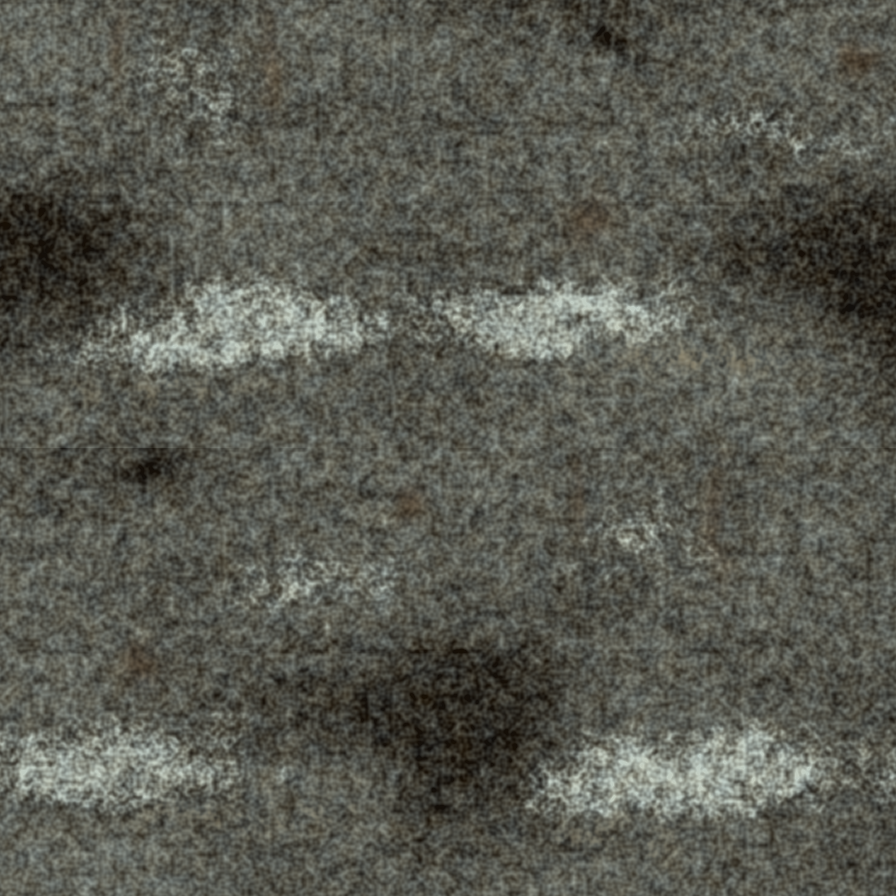
A WebGL 1 fragment shader for this texture:

```glsl
precision highp float;
// Weathered concrete wall: two staggered panel courses carrying pale plaster
// deposits, soot and rust. Soft elliptical stains set the layout, and layered
// gradient noise warps them, breaks their edges and adds the fine grain.
uniform vec2 u_resolution;

const vec3 SOOT = vec3(0.21, 0.20, 0.17);
const vec3 PLASTER = vec3(0.62, 0.65, 0.61);
const vec3 RUST = vec3(0.27, 0.20, 0.13);
const vec3 OCHRE = vec3(0.56, 0.51, 0.40);
const float COURSE_HEIGHT = 0.5;

// Unit gradient for a lattice cell.
vec2 gradientAt(vec2 cell) {
  vec3 h = fract(cell.xyx * vec3(0.1031, 0.1030, 0.0973));
  h += dot(h, h.yzx + 33.33);
  float angle = 6.2832 * fract((h.x + h.y) * h.z);
  return vec2(cos(angle), sin(angle));
}

float gradientNoise(vec2 p) {
  vec2 i = floor(p);
  vec2 f = p - i;
  vec2 u = f * f * f * (f * (f * 6.0 - 15.0) + 10.0);
  float a = dot(gradientAt(i), f);
  float b = dot(gradientAt(i + vec2(1.0, 0.0)), f - vec2(1.0, 0.0));
  float c = dot(gradientAt(i + vec2(0.0, 1.0)), f - vec2(0.0, 1.0));
  float d = dot(gradientAt(i + 1.0), f - 1.0);
  return mix(mix(a, b, u.x), mix(c, d, u.x), u.y);
}

float fbm(vec2 p) {
  float sum = 0.0;
  float amplitude = 1.0;
  for (int octave = 0; octave < 4; octave++) {
    sum += amplitude * gradientNoise(p);
    p = mat2(1.6, 1.2, -1.2, 1.6) * p + 17.3;
    amplitude *= 0.55;
  }
  return sum;
}

// Offset from a centre, wrapping sideways once per canvas width.
vec2 wrappedOffset(vec2 p, vec2 centre) {
  vec2 d = p - centre;
  d.x = fract(d.x + 0.5) - 0.5;
  return d;
}

// Soft elliptical stain.
float stain(vec2 p, vec2 centre, vec2 radius) {
  vec2 d = wrappedOffset(p, centre) / radius;
  return exp(-dot(d, d));
}

// Flat-topped deposit with a slanted side and a tight lower edge.
float deposit(vec2 p, vec2 centre, vec2 radius, float slant) {
  vec2 d = wrappedOffset(p, centre);
  d.x -= d.y * slant;
  d /= radius;
  d.y *= mix(1.7, 1.0, smoothstep(-0.5, 0.3, d.y));
  float r2 = dot(d, d);
  return exp(-r2 * r2 * 0.6 - r2 * 0.4);
}

// Thin horizontal joint.
float joint(float y, float level) {
  return 1.0 - smoothstep(0.0008, 0.0035, abs(y - level));
}

void main() {
  vec2 p = gl_FragCoord.xy / u_resolution.y;

  // Course coordinates: each row slides sideways by half a canvas.
  float course = floor(p.y / COURSE_HEIGHT);
  vec2 q = p + vec2(0.5 * (course - 1.0), -COURSE_HEIGHT * course);
  vec2 warp = vec2(fbm(p * 9.0), fbm(p * 9.0 + 41.0));
  vec2 w = q + 0.022 * warp;

  // Noise layers, from broad clouds to grain.
  float clouds = fbm(p * vec2(3.5, 6.0) + 7.0);
  float mottle = fbm(p * 26.0 + 3.0);
  float grain = 0.30 * gradientNoise(p * 48.0) + 0.36 * gradientNoise(p * 97.0 + 5.0)
              + 0.40 * gradientNoise(p * 185.0 + 11.0);
  float hue = fbm(p * 34.0 + 61.0);

  // Layout of deposits and soot within a course.
  float pale = deposit(w, vec2(0.26, 0.125), vec2(0.17, 0.062), 0.7)
             + 0.95 * deposit(w, vec2(0.59, 0.130), vec2(0.115, 0.060), 0.0)
             + 0.45 * stain(w, vec2(0.73, 0.155), vec2(0.08, 0.05))
             + 0.55 * stain(w, vec2(0.85, 0.350), vec2(0.11, 0.030))
             + 0.48 * stain(w, vec2(0.22, 0.400), vec2(0.08, 0.050));
  float soot = stain(w, vec2(0.05, 0.200), vec2(0.10, 0.100))
             + stain(w, vec2(0.92, 0.225), vec2(0.16, 0.065))
             + 0.6 * stain(w, vec2(0.99, 0.130), vec2(0.05, 0.080))
             + 0.6 * stain(w, vec2(0.62, 0.500), vec2(0.14, 0.025));
  float chips = stain(w, vec2(0.67, 0.467), vec2(0.030, 0.016))
              + stain(w, vec2(0.645, 0.135), vec2(0.022, 0.014));
  float plaster = smoothstep(0.22, 1.0, pale + 0.34 * mottle + 0.45 * grain);

  // Rust spots and runs, then ochre dust below the deposits.
  float rust = stain(w, vec2(0.96, 0.435), vec2(0.018, 0.022))
             + stain(w, vec2(0.66, 0.260), vec2(0.022, 0.024))
             + 0.7 * stain(w, vec2(0.14, 0.450), vec2(0.010, 0.050))
             + 0.7 * stain(w, vec2(0.30, 0.430), vec2(0.012, 0.070));
  float ochre = stain(w, vec2(0.78, 0.095), vec2(0.11, 0.020))
              + 0.7 * stain(w, vec2(0.18, 0.065), vec2(0.10, 0.020));
  ochre *= smoothstep(-0.15, 0.55, mottle + grain);

  // Combine into a tone running from soot to plaster.
  float pits = smoothstep(0.22, 0.55, gradientNoise(p * 78.0 + 29.0));
  float joints = joint(q.y, 0.383) + joint(q.y, 0.273) + joint(q.y, 0.498);
  float tone = 0.35 + 0.22 * clouds + 0.09 * mottle + grain * (1.0 + 0.4 * plaster);
  tone += 0.62 * plaster - 0.36 * min(soot, 1.1) * (1.0 - 0.6 * plaster);
  tone -= 0.22 * pits * (0.4 + plaster) + 0.55 * chips * smoothstep(-0.3, 0.4, mottle + 0.3);
  tone -= 0.14 * joints * smoothstep(-0.1, 0.5, clouds + mottle);

  vec3 colour = mix(SOOT, PLASTER, clamp(tone, -0.32, 1.35));
  colour = mix(colour, RUST * (0.8 + 0.8 * tone), 0.55 * min(rust, 1.0));
  colour = mix(colour, OCHRE, 0.5 * min(ochre, 1.0));
  colour += vec3(0.022, 0.003, -0.022) * hue;
  gl_FragColor = vec4(clamp(colour, 0.0, 1.0), 1.0);
}
```
